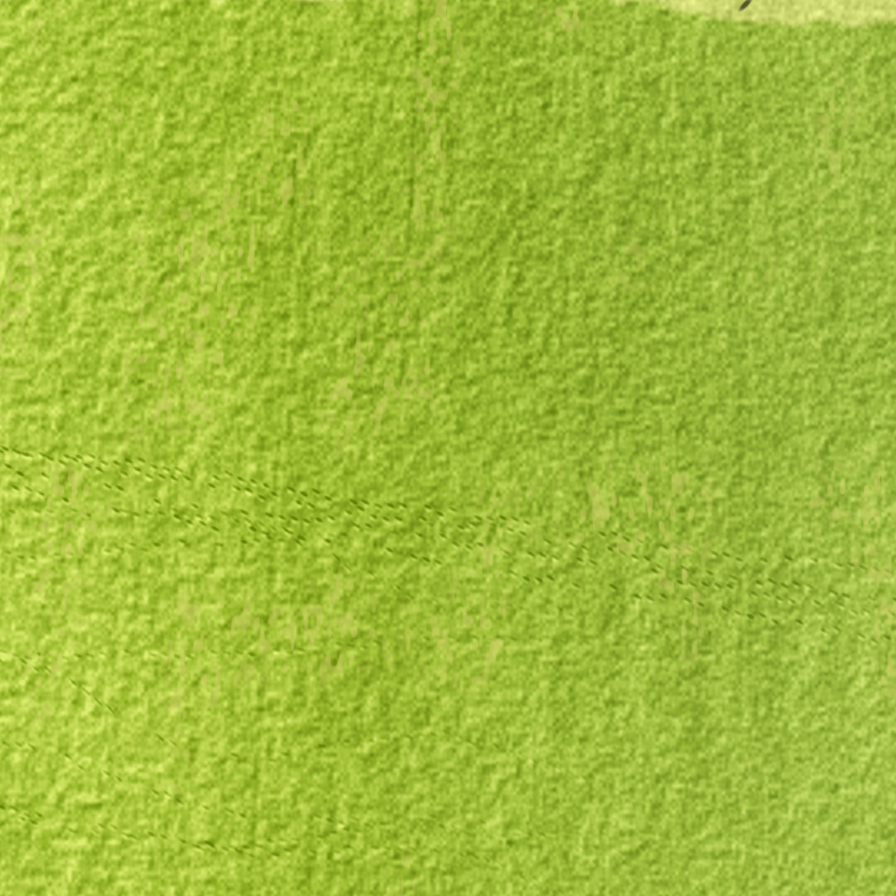
Write a three.js fragment shader that draws this texture.

```glsl
// Sunlit green meadow seen from above: a fine relief of grass tufts over faint
// leaning drill rows, with straw patches and trails of small dark dents.
// Layers of value noise set one tone, which a three-colour ramp turns into grass.

varying vec2 vUv;

const vec3 SHADE = vec3(0.49, 0.61, 0.11);
const vec3 GRASS = vec3(0.62, 0.74, 0.205);
const vec3 SUNLIT = vec3(0.76, 0.85, 0.35);
const vec3 STRAW = vec3(0.80, 0.81, 0.40);
const vec3 DRY_EDGE = vec3(0.86, 0.88, 0.50);
const vec3 EARTH = vec3(0.25, 0.24, 0.12);

float hash(vec2 p) {
  vec3 q = fract(p.xyx * vec3(0.1031, 0.1030, 0.0973));
  q += dot(q, q.yzx + 33.33);
  return fract((q.x + q.y) * q.z);
}

float noise(vec2 p) {
  vec2 cell = floor(p);
  vec2 f = fract(p);
  f = f * f * (3.0 - 2.0 * f);
  float low = mix(hash(cell), hash(cell + vec2(1.0, 0.0)), f.x);
  float high = mix(hash(cell + vec2(0.0, 1.0)), hash(cell + 1.0), f.x);
  return mix(low, high, f.y);
}

// Noise centred on zero
float sway(vec2 p) {
  return noise(p) - 0.5;
}

// Lit minus shaded side of bumps, with light from the upper left
float relief(vec2 p, float scale) {
  vec2 q = p * scale;
  vec2 toLight = vec2(-0.35, 0.4);
  return noise(q - toLight) - noise(q + toLight);
}

float blob(vec2 p, vec2 radius) {
  return 1.0 - smoothstep(0.25, 1.0, length(p / radius));
}

// Row of dark dents with pale rims, scattered about the height "path"
float dents(vec2 p, float path, float seed, float density) {
  float along = p.x * 72.0 + seed * 0.37;
  float cell = floor(along);
  float jitter = hash(vec2(cell, seed)) - 0.5;
  float present = step(hash(vec2(seed + 19.0, cell)), density);
  vec2 q = vec2((fract(along) - 0.5) / 72.0, p.y - path - jitter * 0.008);
  q.y += q.x * 0.3;
  float dent = blob(q, vec2(0.0065, 0.0030));
  float rim = blob(q + vec2(0.001, 0.004), vec2(0.0055, 0.0030));
  return present * (0.5 * rim - dent);
}

// Narrow furrow: dark line with a lit bank beside it
float furrow(float x, float centre, float width) {
  float d = (x - centre) / width;
  return 0.6 * exp(-(d - 1.8) * (d - 1.8)) - exp(-d * d);
}

// Two nearly parallel main tracks and several fainter wandering ones
float trails(vec2 p) {
  float sum = 0.0;
  float fade = mix(1.0, 0.65, p.x);
  for (int i = 0; i < 4; i++) {
    float k = float(i);
    float bend = 0.018 * sway(vec2(p.x * 5.0, k * 9.0));
    float path = 0.507 - 0.016 * k - (0.145 + 0.012 * k) * p.x + bend;
    sum += dents(p, path, k + 3.0, 0.8 - 0.1 * k) * fade;
  }
  for (int i = 0; i < 7; i++) {
    float k = float(i);
    float slope = 0.25 * (hash(vec2(k, 41.0)) - 0.6);
    float bend = 0.10 * sway(vec2(p.x * 4.0, k * 7.0 + 50.0));
    float path = 0.41 - 0.062 * k + slope * p.x + bend;
    float reach = 1.0 - smoothstep(0.15, 0.85, p.x);
    sum += dents(p, path, k + 23.0, 0.65) * (0.12 + 0.5 * reach);
  }
  return sum;
}

vec3 grassRamp(float tone) {
  vec3 lower = mix(SHADE, GRASS, tone * 2.0);
  vec3 upper = mix(GRASS, SUNLIT, tone * 2.0 - 1.0);
  return mix(lower, upper, step(0.5, tone));
}

void main() {
  vec2 p = vUv;
  // Rows lean to the right on the left side and stand upright on the right
  float row = p.x - (p.y - 0.5) * 0.09 * (1.0 - p.x);
  vec2 rowPoint = vec2(row, p.y);

  // Broad light: brighter to the left and below, dimmer right of the centre
  float tone = 0.52 + 0.20 * (1.0 - smoothstep(0.0, 0.45, p.x));
  tone -= 0.17 * exp(-dot(p - vec2(0.58, 0.62), p - vec2(0.58, 0.62)) * 7.0);
  tone += 0.06 * (0.5 - p.y) + 0.12 * sway(p * 5.0);

  // Drill rows and furrows
  tone += 0.20 * sway(rowPoint * vec2(55.0, 4.0));
  tone += 0.14 * sway(rowPoint * vec2(130.0, 9.0) + 30.0);
  float wear = 0.35 * noise(rowPoint * vec2(8.0, 14.0));
  tone += furrow(row, 0.310, 0.0035) * (wear + 0.10) * (1.0 - 0.6 * p.y);
  tone += furrow(row, 0.445, 0.0030) * (wear + 0.04) * smoothstep(0.3, 0.9, p.y);
  tone += furrow(row, 0.830, 0.0030) * wear * 0.5;

  // Tufts and fine blades; lumps are rougher on the left
  tone += relief(rowPoint, 95.0) * mix(0.55, 0.28, p.x);
  tone += relief(p + 3.0, 175.0) * 0.42;
  tone += 0.50 * sway(p * vec2(270.0, 235.0) + 11.0);
  tone += 0.22 * sway(rowPoint * vec2(75.0, 42.0) + 5.0);
  tone += 0.75 * trails(p);

  vec3 colour = grassRamp(clamp(tone, -0.35, 1.35));
  colour.b += 0.065 * smoothstep(0.2, 1.0, p.x) - 0.02;

  // Pale straw caught along the rows
  float patches = smoothstep(0.55, 0.85, noise(rowPoint * vec2(13.0, 7.0) + 8.0));
  float flecks = smoothstep(0.55, 0.85, noise(rowPoint * vec2(150.0, 75.0) + 2.0));
  colour = mix(colour, STRAW, 0.55 * patches * flecks);

  // Dry margin in the upper right corner, with one dark clod
  float margin = 0.972 + 0.03 * (1.0 - smoothstep(0.65, 0.85, p.x));
  margin += 0.012 * sway(p * vec2(45.0, 20.0));
  float dry = smoothstep(margin - 0.004, margin + 0.008, p.y);
  colour = mix(colour, DRY_EDGE + 0.15 * (tone - 0.5), 0.8 * dry);
  vec2 clod = p - vec2(0.832, 0.995);
  clod.x -= clod.y * 0.8;
  colour = mix(colour, EARTH, 0.85 * blob(clod, vec2(0.006, 0.010)));

  gl_FragColor = vec4(colour, 1.0);
}
```
